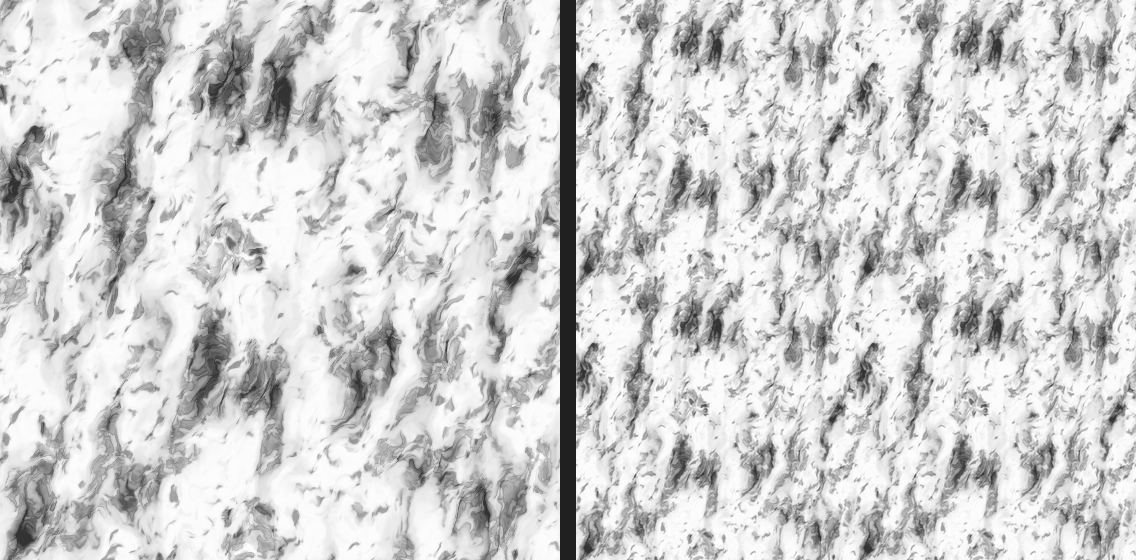
Left: one tile. Right: repeated 2 by 2.
Reproduce this texture map procedurally as a Shadertoy shader.

```glsl
// Pale, deeply furrowed tree bark as a seamless greyscale occlusion map.

// Grids: columns, rows, columns of lean to the right per tile height (all whole).
const vec3 BEND_GRID    = vec3(3.0, 3.0, 0.0);
const vec3 WARP_GRID    = vec3(13.0, 10.0, 2.0);
const vec3 FURROW_GRID  = vec3(11.0, 4.0, 2.0);
const vec3 SLIT_GRID    = vec3(17.0, 5.0, 4.0);
const vec3 PATCH_GRID   = vec3(11.0, 8.0, 3.0);
const vec3 CHIP_GRID    = vec3(32.0, 30.0, 9.0);
const vec3 SPECK_GRID   = vec3(40.0, 30.0, 18.0);
const vec3 WRINKLE_GRID = vec3(62.0, 50.0, 20.0);

const float BEND = 0.035;                // broad sideways sway of the furrows
const vec2  WARP = vec2(0.015, 0.020);   // ragged outline of all features
const vec2  WALL_STEP = vec2(0.009, -0.003);

const float RIDGE_LIGHT   = 0.985;
const float HALO_DARK     = 0.12;
const float LIP_LIGHT     = 0.03;
const float BANK_DARK     = 0.14;
const float DEPTH_DARK    = 0.27;
const float WALL_DARK     = 0.15;
const float SLIT_DARK     = 0.24;
const float PATCH_DARK    = 0.21;
const float SPECK_DARK    = 0.27;
const float SOFT_DARK     = 0.045;       // faint shade around patches and pits
const float WRINKLE_DARK  = 0.15;
const float GRAIN_DARK    = 0.13;
const float DARKEST       = 0.20;

const float TAU = 6.2831853;

// Integer hash giving a value from 0 to 1.
float hash(vec2 cell, float seed) {
    uvec3 v = uvec3(cell, seed) * uvec3(1597u, 51749u, 7919u);
    uint h = v.x ^ (v.y + 3571u) ^ (v.z * 2699u);
    h = (h ^ (h >> 15)) * 739391u;
    h = (h ^ (h >> 13)) * 972663u;
    h = (h ^ (h >> 16)) * 314159u;
    return float((h >> 8) & 65535u) / 65536.0;
}

// Slope contribution of one lattice corner, wrapped on the leaning grid.
float corner(vec2 cell, vec2 offset, vec3 grid, float seed) {
    float turn = floor((cell.y + 0.5) / grid.y);
    cell += vec2(grid.z, -grid.y) * turn;
    cell.x -= grid.x * floor((cell.x + 0.5) / grid.x);
    float angle = TAU * hash(cell, seed);
    return dot(vec2(cos(angle), sin(angle)), offset);
}

// Tiling gradient noise, about -1 to 1.
float noise(vec2 uv, vec3 grid, float seed) {
    uv += fract(seed * vec2(0.37, 0.61));
    vec2 q = vec2(uv.x * grid.x - uv.y * grid.z, uv.y * grid.y);
    vec2 i = floor(q), f = q - i;
    vec2 u = f * f * f * (f * (f * 6.0 - 15.0) + 10.0);
    vec2 e = vec2(1.0, 0.0);
    float low  = mix(corner(i, f, grid, seed), corner(i + e, f - e, grid, seed), u.x);
    float high = mix(corner(i + e.yx, f - e.yx, grid, seed),
                     corner(i + 1.0, f - 1.0, grid, seed), u.x);
    return 1.5 * mix(low, high, u.y);
}

float fbm(vec2 uv, vec3 grid, int octaves, float seed) {
    float sum = 0.0, gain = 1.0;
    for (int i = 0; i < octaves; i++) {
        sum += gain * noise(uv, grid, seed + float(i));
        grid *= 2.0;
        gain *= 0.5;
    }
    return sum;
}

// Soft line along the zero contour of a noise field.
float crease(float field, float width) {
    return 1.0 - smoothstep(0.0, width, abs(field));
}

void mainImage(out vec4 fragColor, in vec2 fragCoord) {
    vec2 uv = fragCoord / iResolution.xy;

    // Bent and ragged coordinates
    vec2 p = uv + WARP * vec2(fbm(uv, WARP_GRID, 4, 3.0), fbm(uv, WARP_GRID, 4, 11.0));
    p.x += BEND * noise(uv, BEND_GRID, 19.0);

    // Long furrows: soft halo, bright lip, steep bank, dark bottom
    float furrow = fbm(p, FURROW_GRID, 3, 23.0);
    float bank = smoothstep(0.27, 0.38, furrow);
    float lip = smoothstep(0.08, 0.20, furrow) * (1.0 - smoothstep(0.20, 0.28, furrow));
    float wall = smoothstep(0.0, 0.32, furrow - fbm(p + WALL_STEP, FURROW_GRID, 3, 23.0));
    float slit = crease(fbm(p, SLIT_GRID, 2, 31.0), 0.15) * smoothstep(0.25, 0.55, furrow);
    float light = RIDGE_LIGHT - HALO_DARK * smoothstep(-0.18, 0.33, furrow)
                + LIP_LIGHT * lip - BANK_DARK * bank - WALL_DARK * wall * bank
                - DEPTH_DARK * smoothstep(0.40, 0.85, furrow) - SLIT_DARK * slit;

    // Flaked patches broken into chips, and small slanting pits on the ridges
    float chips = fbm(p, CHIP_GRID, 3, 61.0);
    float flake = fbm(p, PATCH_GRID, 3, 41.0) + 0.40 * chips;
    float patches = smoothstep(0.32, 0.56, flake) * (1.0 - 0.6 * bank);
    float pits = fbm(p, SPECK_GRID, 3, 53.0) + 0.30 * noise(uv, PATCH_GRID, 59.0);
    float specks = smoothstep(0.46, 0.84, pits) * (1.0 - 0.7 * bank);
    light -= PATCH_DARK * patches * clamp(0.75 + 0.8 * chips, 0.1, 1.5);
    light -= SPECK_DARK * specks;
    light -= SOFT_DARK * (smoothstep(-0.05, 0.40, flake) + smoothstep(0.10, 0.55, pits))
             * (1.0 - bank);

    // Fine wrinkles wherever the surface is broken
    float broken = clamp(bank + patches + 0.5 * specks, 0.0, 1.0);
    float grain = fbm(p, WRINKLE_GRID, 3, 71.0);
    light -= broken * (WRINKLE_DARK * (crease(grain, 0.35) - 0.4) - GRAIN_DARK * grain);
    light += 0.012 * grain;

    fragColor = vec4(vec3(clamp(light, DARKEST, 0.99)), 1.0);
}
```
